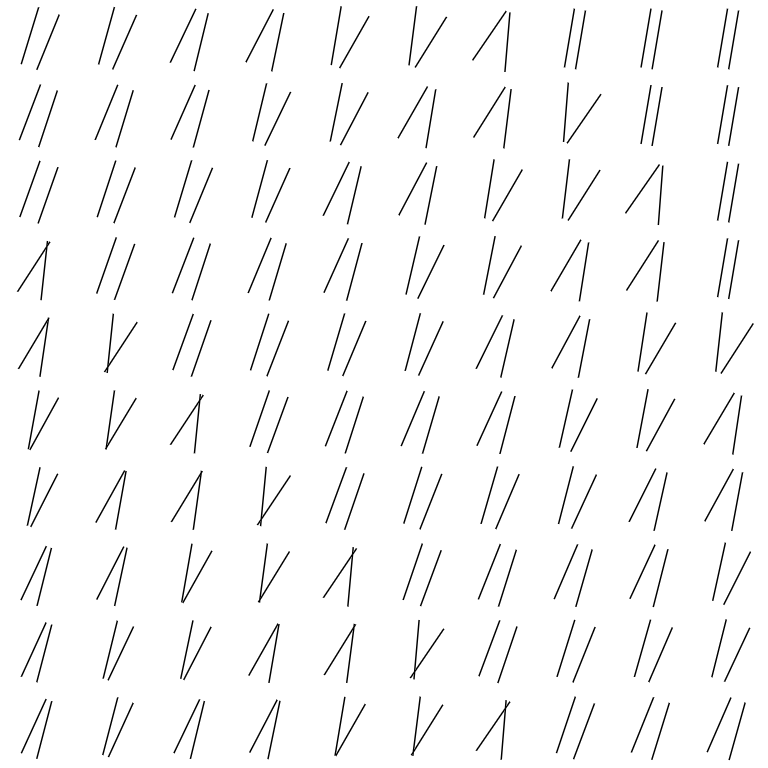
Reproduce this pattern procedurally as a Shadertoy shader.

```glsl
// A ten by ten grid of slanted stroke pairs, thin black on white.
// Near-diagonal bands across the grid set each pair's gap, tilt and how far
// its strokes open; the opening flips between V and A from cell to cell.

#define CELLS 10.0
#define PITCH 0.0997
#define ORIGIN 0.0009
#define STROKE_LENGTH 0.0775
#define STROKE_WIDTH 0.0019
#define BAND_SKEW 0.9
#define BAND_SHIFT 1.93
#define BAND_PERIOD 8.15
#define WIDE_GAP 0.0250
#define NARROW_GAP 0.0146
#define INK vec3(0.0)
#define PAPER vec3(1.0)

// Signed distance to a flat-ended stroke centred at the origin;
// the angle leans it rightward from upright, with y pointing down.
float strokeDistance(vec2 p, float angle) {
    vec2 along = vec2(sin(angle), -cos(angle));
    vec2 across = vec2(cos(angle), sin(angle));
    vec2 local = vec2(dot(p, across), dot(p, along));
    vec2 d = abs(local) - 0.5 * vec2(STROKE_WIDTH, STROKE_LENGTH);
    return length(max(d, 0.0)) + min(max(d.x, d.y), 0.0);
}

// Opening angle between the strokes, in degrees: positive for V, negative for A
float openingAngle(vec2 cell, float band, float progress) {
    float opening = progress * (2.3 + 0.18 * progress);
    if (band < 0.0) opening = max(opening, 10.0);
    if (band > 0.0) opening = 0.0;

    // Flip in short runs along the diagonal, and on every other row
    float stepInBand = cell.x - cell.y + 2.0 - 9.0 * band;
    float run = floor(band < 0.0 ? 0.55 * stepInBand - 0.15
                                 : 0.45 * stepInBand + 0.6);
    float odd = mod(run + cell.y + band, 2.0);
    return opening * (2.0 * odd - 1.0);
}

// Distance to the two strokes of one cell
float pairDistance(vec2 p, vec2 cell) {
    float diagonal = cell.x - BAND_SKEW * cell.y + BAND_SHIFT;
    float band = floor(diagonal / BAND_PERIOD);
    float progress = diagonal - band * BAND_PERIOD;

    float tilt = radians(band > 0.0 ? 9.6 : 19.6);
    float gap = band == 0.0 ? WIDE_GAP : NARROW_GAP;
    float halfOpening = 0.5 * radians(openingAngle(cell, band, progress));

    vec2 offset = 0.5 * gap * vec2(cos(tilt), sin(tilt));
    return min(strokeDistance(p + offset, tilt - halfOpening),
               strokeDistance(p - offset, tilt + halfOpening));
}

void mainImage(out vec4 fragColor, in vec2 fragCoord) {
    // Canvas units, with rows counted from the top
    vec2 p = fragCoord / iResolution.y;
    p.y = 1.0 - p.y;

    vec2 cell = clamp(floor((p - ORIGIN) / PITCH), 0.0, CELLS - 1.0);
    vec2 center = ORIGIN + (cell + 0.5) * PITCH;
    float d = pairDistance(p - center, cell);

    // One pixel of edge smoothing
    float coverage = clamp(0.5 - d * iResolution.y, 0.0, 1.0);
    fragColor = vec4(mix(PAPER, INK, coverage), 1.0);
}
```
